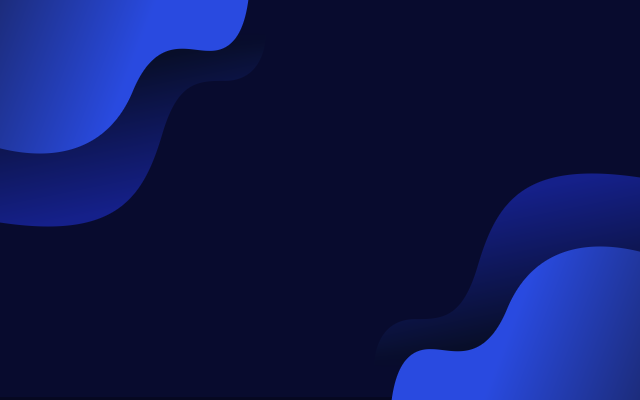
Reproduce this background procedurally as a WebGL 2 fragment shader.

```glsl
#version 300 es
precision highp float;
// Two glossy blue waves in opposite corners of a dark navy field, each with a
// fading ribbon behind it. Each outline is a chain of three cubic curves solved
// for x; half a turn about the centre carries one corner onto the other.

uniform vec2 u_resolution;
out vec4 fragColor;

// Layout units: the canvas spans GRID, with y measured down from the top.
const vec2 GRID = vec2(768.0, 480.0);

const vec3 NAVY        = vec3(0.032, 0.043, 0.182);
const vec3 WAVE_DARK   = vec3(0.110, 0.172, 0.485);
const vec3 WAVE_BRIGHT = vec3(0.161, 0.292, 0.880);
const vec3 RIBBON_DARK = vec3(0.030, 0.053, 0.150);
const vec3 RIBBON_BLUE = vec3(0.082, 0.125, 0.540);

const float WAVE_TILT   = 0.38;                // slant of the wave gradient
const vec2  WAVE_RAMP   = vec2(0.0, 190.0);
const float RIBBON_TILT = 0.20;                // slant of the ribbon gradient
const vec2  RIBBON_RAMP = vec2(100.0, 280.0);
const vec2  RIBBON_FADE = vec2(32.0, 68.0);    // heights where the ribbon appears
const float BASE_STRIP  = 3.5;                 // darker band along the bottom
const int   SOLVE_STEPS = 18;

// Control points of the outlines, from the upper right to the left edge.
const vec2 WAVE[10] = vec2[10](
  vec2(298, 0), vec2(292, 45), vec2(275, 62),
  vec2(250, 61), vec2(225, 61), vec2(188, 42),
  vec2(160, 108), vec2(130, 182), vec2(65, 194), vec2(0, 178));
const vec2 RIBBON[10] = vec2[10](
  vec2(319, 38), vec2(319, 70), vec2(304, 98),
  vec2(268, 97), vec2(235, 97), vec2(213, 100),
  vec2(195, 160), vec2(172, 238), vec2(140, 288), vec2(0, 267));

vec2 cubic(vec2 a, vec2 b, vec2 c, vec2 d, float t) {
  float s = 1.0 - t;
  return s * s * s * a + 3.0 * s * t * (s * b + t * c) + t * t * t * d;
}

vec2 cubicTangent(vec2 a, vec2 b, vec2 c, vec2 d, float t) {
  float s = 1.0 - t;
  return s * s * (b - a) + 2.0 * s * t * (c - b) + t * t * (d - c);
}

// Approximate signed distance to an outline, positive outside.
float outlineDistance(vec2 p, vec2 pts[10]) {
  int k = p.x > pts[3].x ? 0 : (p.x > pts[6].x ? 3 : 6);
  vec2 a = pts[k], b = pts[k + 1], c = pts[k + 2], d = pts[k + 3];

  // x falls steadily along each curve, so bisection finds the parameter.
  float lo = 0.0, hi = 1.0;
  for (int i = 0; i < SOLVE_STEPS; i++) {
    float mid = 0.5 * (lo + hi);
    if (cubic(a, b, c, d, mid).x > p.x) lo = mid;
    else hi = mid;
  }
  float t = 0.5 * (lo + hi);
  vec2 tangent = normalize(cubicTangent(a, b, c, d, t));
  return dot(p - cubic(a, b, c, d, t), vec2(tangent.y, -tangent.x));
}

float coverage(float dist, float pixel) {
  return clamp(0.5 - dist / pixel, 0.0, 1.0);
}

float ramp(float value, vec2 span) {
  return clamp((value - span.x) / (span.y - span.x), 0.0, 1.0);
}

void main() {
  vec2 uv = gl_FragCoord.xy / u_resolution;
  vec2 p = vec2(uv.x, 1.0 - uv.y) * GRID;
  float pixel = GRID.y / u_resolution.y;

  // Background with a faint darker strip at its foot.
  float strip = coverage(GRID.y - p.y - BASE_STRIP, pixel);
  vec3 color = NAVY * (1.0 - 0.3 * strip);

  // Fold the right half onto the left by half a turn.
  vec2 q = p.x > 0.5 * GRID.x ? GRID - p : p;

  // Ribbon behind the wave.
  float ribbonMask = coverage(outlineDistance(q, RIBBON), pixel)
                   * smoothstep(RIBBON_FADE.x, RIBBON_FADE.y, q.y);
  vec3 ribbonColor = mix(RIBBON_DARK, RIBBON_BLUE,
                         ramp(q.y + RIBBON_TILT * q.x, RIBBON_RAMP));
  color = mix(color, ribbonColor, ribbonMask);

  // Bright wave in front.
  vec3 waveColor = mix(WAVE_DARK, WAVE_BRIGHT,
                       ramp(q.x + WAVE_TILT * q.y, WAVE_RAMP));
  color = mix(color, waveColor, coverage(outlineDistance(q, WAVE), pixel));

  fragColor = vec4(color, 1.0);
}
```
